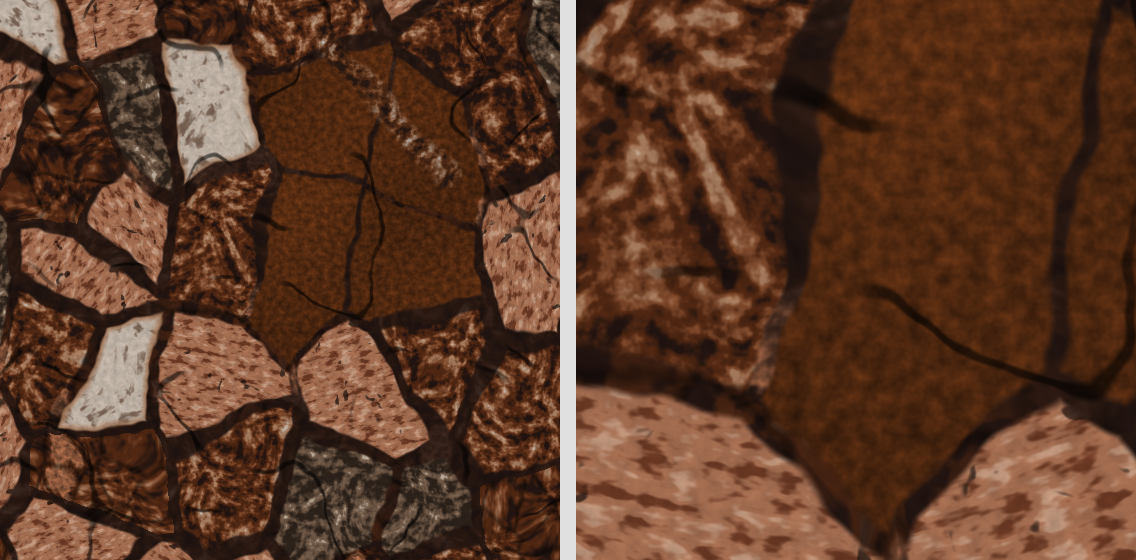
Left: the whole. Right: its middle third, enlarged.
A Shadertoy shader for this texture:

```glsl
// Thin section of a coarse rock: angular pink, pale, grey and clay grains
// set in a dark rusty matrix. Warped Voronoi cells at two scales give the
// grains and fragments; gradient noise gives mottling, cracks and specks.

vec2 hash2(vec2 p) {
    uvec2 q = uvec2(ivec2(p) + 4096);
    q = q * 1664525u + 1013904223u;
    q.x += q.y * 1664525u;
    q.y += q.x * 1664525u;
    q ^= q >> 16u;
    q.x += q.y * 1664525u;
    q.y += q.x * 1664525u;
    q ^= q >> 16u;
    return vec2(q & 65535u) / 65535.0;
}

float gradDot(vec2 cell, vec2 offset) {
    float a = 6.2832 * hash2(cell).x;
    return dot(vec2(cos(a), sin(a)), offset);
}

// Gradient noise, about -0.7 to 0.7
float noise(vec2 p) {
    vec2 i = floor(p), f = p - i;
    vec2 u = f * f * f * (f * (f * 6.0 - 15.0) + 10.0);
    vec2 e = vec2(1, 0);
    return mix(mix(gradDot(i, f), gradDot(i + e, f - e), u.x),
               mix(gradDot(i + e.yx, f - e.yx), gradDot(i + 1.0, f - 1.0), u.x), u.y);
}

float fbm(vec2 p) {
    return noise(p) + 0.55 * noise(p * 2.03 + 17.0) + 0.3 * noise(p * 4.1 + 41.0);
}

// Voronoi: x = distance to the cell border, yz = cell id
vec3 voronoi(vec2 p) {
    vec2 base = floor(p), f = p - base, nearCell = vec2(0), nearVec = vec2(0);
    float best = 9.0;
    for (int j = -1; j <= 1; j++)
    for (int i = -1; i <= 1; i++) {
        vec2 c = vec2(i, j);
        vec2 r = c + hash2(base + c) - f;
        if (dot(r, r) < best) { best = dot(r, r); nearVec = r; nearCell = c; }
    }
    float border = 9.0;
    for (int j = -2; j <= 2; j++)
    for (int i = -2; i <= 2; i++) {
        vec2 c = nearCell + vec2(i, j);
        vec2 r = c + hash2(base + c) - f, d = r - nearVec;
        if (dot(d, d) > 1e-4) border = min(border, dot(0.5 * (r + nearVec), normalize(d)));
    }
    return vec3(border, base + nearCell);
}

// Mineral ramp: near black, rust, tan, pale
vec3 rockRamp(float t) {
    vec3 c = mix(vec3(0.13, 0.075, 0.06), vec3(0.31, 0.15, 0.07), smoothstep(0.1, 0.42, t));
    c = mix(c, vec3(0.47, 0.27, 0.16), smoothstep(0.42, 0.62, t));
    c = mix(c, vec3(0.62, 0.46, 0.35), smoothstep(0.6, 0.8, t));
    return mix(c, vec3(0.72, 0.66, 0.61), smoothstep(0.82, 1.05, t));
}

void mainImage(out vec4 fragColor, in vec2 fragCoord) {
    vec2 uv = fragCoord / iResolution.y;
    vec2 warp = vec2(noise(uv * 9.0), noise(uv * 9.0 + 50.0));
    vec2 fray = vec2(noise(uv * 35.0 + 9.0), noise(uv * 35.0 + 80.0));
    vec2 p = uv + 0.022 * warp + 0.006 * fray;
    float broad = noise(uv * 4.0 + 23.0);
    float mottle = fbm(uv * 34.0 + 2.0 * warp);
    float fine = fbm(uv * 85.0 + 5.0);

    // Matrix with small, partly pink fragments
    vec3 frag = voronoi(p * vec2(15.0, 12.0) + 30.0);
    float fragKind = hash2(frag.yz).x;
    vec3 col = rockRamp(0.36 + 0.62 * mottle + 0.3 * broad + 0.12 * (fragKind - 0.5));
    float fragMask = smoothstep(0.06, 0.16, frag.x + 0.12 * mottle);
    vec3 fragPink = vec3(0.57, 0.36, 0.25) * (1.0 + 0.5 * fine);
    col = mix(col, fragPink, 0.85 * fragMask * step(0.8, fragKind));
    col *= mix(0.6, 1.0, smoothstep(0.0, 0.1, frag.x));

    // Large grains, with the kind spread evenly over the cells
    vec2 scale = vec2(5.8, 4.6);
    vec3 grain = voronoi(p * scale);
    vec2 id = grain.yz, centre = (id + hash2(id)) / scale;
    float border = grain.x / 5.2;
    float kind = fract(dot(id, vec2(0.7549, 0.5698)) + 0.2);
    float right = smoothstep(0.5, 0.75, centre.x);
    bool clayPatch = distance(centre, vec2(0.67, 0.67)) < 0.21;
    float angle = 3.14 * hash2(id + 70.0).x;
    vec2 axis = vec2(cos(angle), sin(angle));
    vec2 along = vec2(dot(uv, axis), dot(uv, vec2(-axis.y, axis.x)));
    float streak = fbm(along * vec2(38.0, 80.0) + 7.0);

    vec3 body = col;
    float gap = 0.009 + 0.012 * smoothstep(-0.2, 0.5, broad);
    float solid = 1.0;
    if (clayPatch) {
        body = vec3(0.31, 0.155, 0.06) * (1.0 + 0.3 * fine + 0.25 * broad);
        gap = 0.004;
    } else if (kind < mix(0.4, 0.12, right)) {
        body = mix(vec3(0.63, 0.42, 0.31), vec3(0.40, 0.21, 0.13), smoothstep(0.05, 0.5, streak));
        body = mix(body, vec3(0.74, 0.58, 0.48), smoothstep(0.1, 0.55, -streak));
        body *= 1.0 - 0.6 * smoothstep(0.42, 0.6, mottle);
    } else if (kind < mix(0.56, 0.19, right)) {
        float stain = smoothstep(0.0, 0.55, mottle + 0.5 * broad + 0.3 * fine);
        body = mix(vec3(0.74, 0.69, 0.64), vec3(0.40, 0.31, 0.25), 0.85 * stain);
        body = mix(vec3(0.60, 0.43, 0.31), body, smoothstep(0.008, 0.026, border));
    } else if (kind < mix(0.7, 0.27, right)) {
        float speck = 0.45 + 0.8 * mottle + 0.3 * fine;
        body = mix(vec3(0.17, 0.13, 0.10), vec3(0.43, 0.34, 0.27), smoothstep(0.2, 0.75, speck));
        body = mix(body, vec3(0.68, 0.62, 0.56), smoothstep(0.75, 1.05, speck));
    } else if (kind < 0.86) {
        body = rockRamp(0.47 + 0.65 * mottle + 0.25 * fine - 0.1 * right * smoothstep(0.3, 0.7, uv.y));
    } else {
        solid = 0.0;
    }
    float inside = smoothstep(gap - 0.002, gap + 0.004, border);
    vec3 seam = mix(col, vec3(0.11, 0.07, 0.06), 0.8 * smoothstep(-0.45, 0.0, broad + 0.4 * mottle));
    col = mix(col, mix(seam, body, inside), solid);

    // Broken hairline cracks
    float crack = abs(noise(p * 6.0 + 90.0));
    col *= 1.0 - 0.6 * smoothstep(0.03, 0.008, crack) * smoothstep(-0.05, 0.2, noise(uv * 8.0 + 12.0));

    // Diagonal vein of pale crushed specks across the clay
    vec2 start = vec2(0.58, 0.93), run = vec2(0.22, -0.25);
    vec2 rel = uv + 0.02 * warp - start;
    float vein = length(rel - run * clamp(dot(rel, run) / dot(run, run), 0.0, 1.0));
    vec3 crushed = rockRamp(0.48 + 0.75 * mottle + 0.35 * fine) * vec3(0.95, 1.05, 1.15);
    col = mix(col, crushed, 0.85 * smoothstep(0.028, 0.01, vein));

    fragColor = vec4(clamp(col * (1.0 + 0.12 * fine), 0.0, 1.0), 1.0);
}
```
